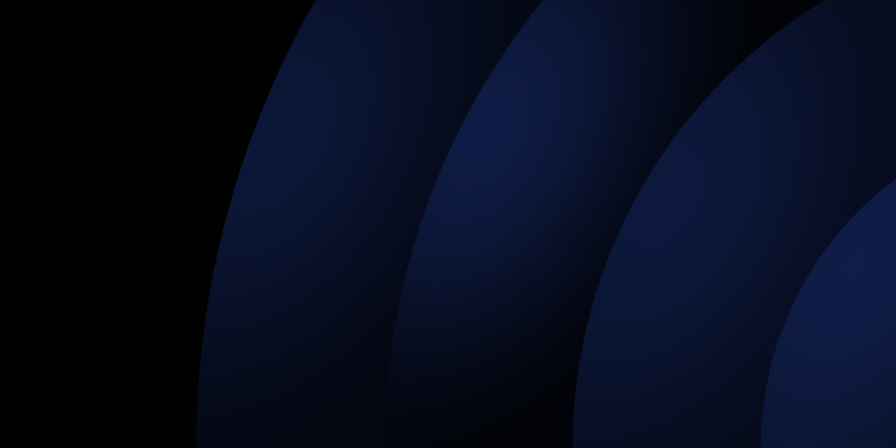
A WebGL 2 fragment shader for this background:

```glsl
#version 300 es
precision highp float;

uniform vec2 u_resolution;
out vec4 outColor;

// Slanted elliptical falloff: 1 at the glow centre, 0 far away
float glowFalloff(vec2 offset) {
    vec2 slanted = vec2(1.2 * (offset.x - 0.3 * offset.y), 0.9 * offset.y);
    return 1.0 - smoothstep(0.0, 0.75, length(slanted));
}

void main() {
    // Height spans 0 to 1
    vec2 p = gl_FragCoord.xy / u_resolution.y;
    p.x += 1.0 - 0.5 * u_resolution.x / u_resolution.y;
    float pixel = 1.0 / u_resolution.y;

    // Per disc: glow centre, dim level, bright level
    vec4 glows[4] = vec4[4](
        vec4(0.61, 0.70, 0.07, 0.22),
        vec4(1.08, 0.71, 0.03, 0.27),
        vec4(1.48, 0.56, 0.10, 0.24),
        vec4(1.91, 0.41, 0.12, 0.28)
    );

    vec3 color = vec3(0.004);
    float centerDistance = length(p - vec2(2.448, 0.0));

    // Nested discs, painted from the widest to the smallest
    for (int i = 0; i < 4; i++) {
        vec4 glow = glows[i];
        float radius = 2.01 - 0.42 * float(i);
        float inside = smoothstep(-pixel, pixel, radius - centerDistance);
        float level = mix(glow.z, glow.w, glowFalloff(p - glow.xy));
        vec3 navy = vec3(0.21, 0.40, 1.0) * level;
        color = mix(color, navy, inside);
    }

    outColor = vec4(color, 1.0);
}
```
